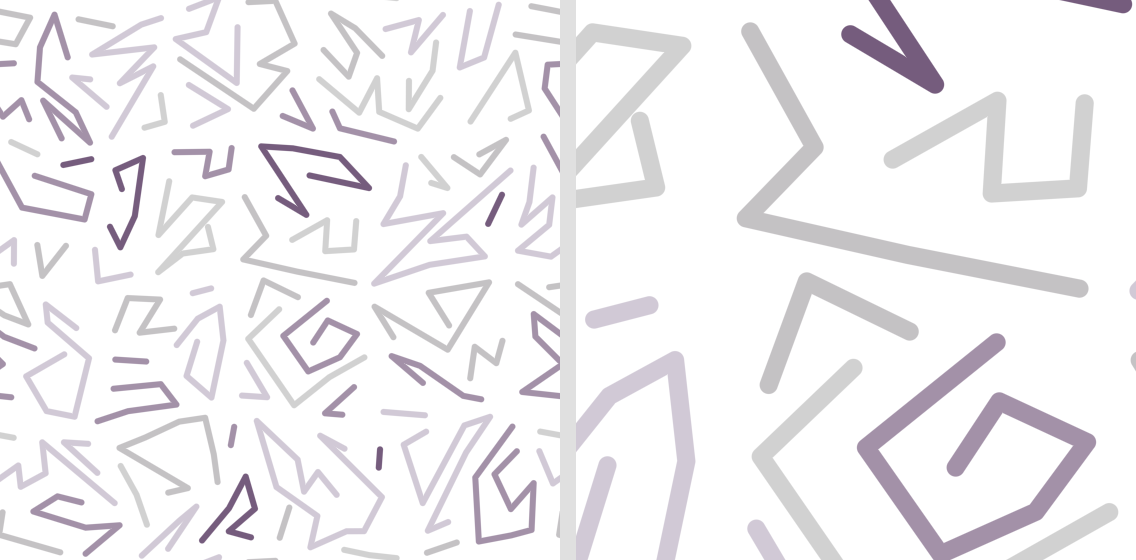
Left: the whole. Right: its middle third, enlarged.
A Shadertoy shader for this pattern:

```glsl
// Seamless scatter of angular, round-capped polylines in greys and purples on white.
// Each block of a wrapping grid holds self-avoiding random walks over jittered
// lattice points; the block rows are shifted and gently warped to hide the grid.

const float TAU = 6.2831853;
const int SIDE = 5;              // lattice points along a block side
const int POINTS = SIDE * SIDE;
const float BLOCKS = 4.0;        // blocks along the canvas side
const float HALF_WIDTH = 0.0054; // half the stroke width
const float JITTER = 0.46;       // spread of a point, in lattice steps
const float LONG_SHARE = 0.4;    // chance that a segment spans two steps

float hash(vec2 p) {
    return fract(sin(dot(p, vec2(127.1, 311.7))) * 43758.5453);
}

float segmentDistance(vec2 p, vec2 a, vec2 b) {
    vec2 pa = p - a, ba = b - a;
    return length(pa - ba * clamp(dot(pa, ba) / dot(ba, ba), 0.0, 1.0));
}

vec3 strokeColour(float pick) {
    vec3 lavender = vec3(0.82, 0.79, 0.84);
    vec3 paleGrey = vec3(0.82, 0.82, 0.82);
    vec3 grey = vec3(0.77, 0.76, 0.77);
    vec3 mauve = vec3(0.64, 0.57, 0.66);
    vec3 plum = vec3(0.46, 0.36, 0.49);
    if (pick < 0.24) return lavender;
    if (pick < 0.43) return paleGrey;
    if (pick < 0.67) return grey;
    return pick < 0.86 ? mauve : plum;
}

float rowShift(float row) {
    return hash(vec2(mod(row, BLOCKS), 8.3));
}

// Canvas position of a lattice point, with wrapping jitter and warp
vec2 pointPosition(ivec2 v, vec2 block) {
    float side = float(SIDE);
    vec2 seed = mod(block, BLOCKS) * side + vec2(v);
    vec2 jitter = JITTER * (vec2(hash(seed), hash(seed + 57.0)) - 0.5);
    vec2 p = (block * side + vec2(v) + 0.5 + jitter) / (side * BLOCKS);
    p.x += rowShift(block.y);
    return p + 0.022 * sin(TAU * (vec2(3.0, 2.0) * p.yx + vec2(0.1, 0.4)));
}

// Bit masks record used points and lattice squares crossed by a diagonal
int pointBit(ivec2 v) {
    return 1 << (v.y * SIDE + v.x);
}

bool canStep(ivec2 a, ivec2 d, int used, int crossed) {
    ivec2 b = a + d;
    if (min(b.x, b.y) < 0 || max(b.x, b.y) >= SIDE) return false;
    if ((used & pointBit(b)) != 0) return false;
    return d.x * d.y == 0 || (crossed & pointBit(min(a, b))) == 0;
}

void takeStep(inout ivec2 a, ivec2 d, inout int used, inout int crossed) {
    ivec2 b = a + d;
    used |= pointBit(b);
    if (d.x * d.y != 0) crossed |= pointBit(min(a, b));
    a = b;
}

// Walks all polylines of a block; nearest = (colour, distance)
void drawBlock(vec2 uv, vec2 block, inout vec4 nearest) {
    vec2 id = mod(block, BLOCKS);
    float serial = id.x + BLOCKS * id.y;
    int used = 0, crossed = 0;
    int offset = int(hash(id + 3.7) * float(POINTS));
    float walk = 0.0;

    for (int s = 0; s < POINTS; s++) {
        int start = (s * 7 + offset) % POINTS;
        ivec2 v = ivec2(start % SIDE, start / SIDE);
        if ((used & pointBit(v)) != 0) continue;
        used |= pointBit(v);
        vec3 colour = strokeColour(fract(serial * 0.618 + walk * 0.37));
        vec2 from = pointPosition(v, block);
        vec2 seed = vec2(serial * 1.7 + 0.3, float(s) * 2.3);
        int steps = 4 + int(9.0 * hash(seed));
        walk += 1.0;

        for (int i = 0; i < steps; i++) {
            seed += vec2(13.1, 5.9);
            int first = int(9.0 * hash(seed));
            ivec2 d = ivec2(0);
            for (int k = 0; k < 9; k++) {
                int code = (first + 4 * k) % 9;
                d = ivec2(code % 3 - 1, code / 3 - 1);
                if (canStep(v, d, used, crossed)) break;
                d = ivec2(0);
            }
            if (d == ivec2(0)) break;
            takeStep(v, d, used, crossed);
            if (hash(seed + 0.5) < LONG_SHARE && canStep(v, d, used, crossed))
                takeStep(v, d, used, crossed);
            vec2 to = pointPosition(v, block);
            float dist = segmentDistance(uv, from, to);
            if (dist < nearest.w) nearest = vec4(colour, dist);
            from = to;
        }
    }
}

void mainImage(out vec4 fragColor, in vec2 fragCoord) {
    vec2 uv = fragCoord / iResolution.xy;
    float blur = 0.75 / iResolution.y;
    vec4 nearest = vec4(1.0);

    // The two nearest blocks in each of the two nearest rows
    for (int j = 0; j < 2; j++) {
        float row = floor(uv.y * BLOCKS - 0.5) + float(j);
        float column = floor((uv.x - rowShift(row)) * BLOCKS - 0.5);
        for (int i = 0; i < 2; i++)
            drawBlock(uv, vec2(column + float(i), row), nearest);
    }

    float ink = 1.0 - smoothstep(HALF_WIDTH - blur, HALF_WIDTH + blur, nearest.w);
    fragColor = vec4(mix(vec3(1.0), nearest.rgb, ink), 1.0);
}
```
